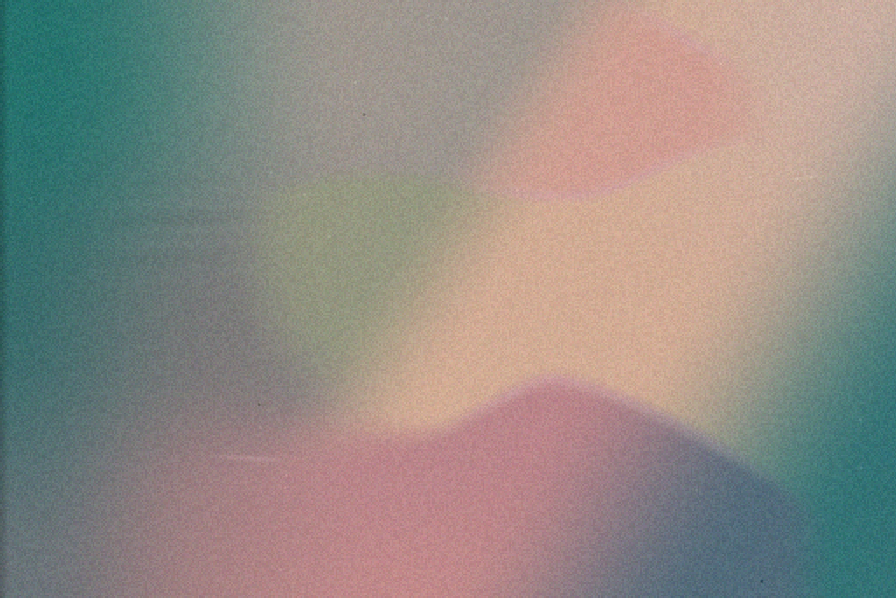
A WebGL 2 fragment shader for this background:

```glsl
#version 300 es
precision highp float;
// Soft analogue colour field: a warm diagonal light band between teal sides,
// crossed by wavy translucent veils with thin lilac rims. Built from layered
// smoothstep masks, sine streaks, cellular dust and hashed film grain.

uniform vec2 u_resolution;
out vec4 fragColor;

const vec3 TEAL = vec3(0.15, 0.45, 0.43);
const vec3 DEEP_TEAL = vec3(0.20, 0.45, 0.46);
const vec3 STONE = vec3(0.62, 0.59, 0.56);
const vec3 SMOKE = vec3(0.47, 0.47, 0.47);
const vec3 MAUVE = vec3(0.57, 0.48, 0.49);
const vec3 MOSS = vec3(0.58, 0.60, 0.49);
const vec3 PEACH = vec3(0.82, 0.67, 0.58);
const vec3 SAND = vec3(0.79, 0.68, 0.63);
const vec3 CORAL = vec3(0.81, 0.61, 0.57);
const vec3 ROSE = vec3(0.73, 0.52, 0.54);
const vec3 SLATE = vec3(0.32, 0.42, 0.48);
const vec3 LILAC = vec3(0.80, 0.62, 0.69);

float hash(vec2 p) {
  vec3 q = fract(p.xyx * vec3(0.1031, 0.1030, 0.0973));
  q += dot(q, q.yzx + 33.33);
  return fract((q.x + q.y) * q.z);
}

// One inside, zero outside, with a soft edge around d = 0
float softMask(float d, float softness) {
  return 1.0 - smoothstep(-softness, softness, d);
}

float glow(float d, float width) {
  return exp(-d * d / (width * width));
}

// Smooth window between two limits
float span(float x, float lo, float hi, float softness) {
  return smoothstep(lo - softness, lo + softness, x) * softMask(x - hi, softness);
}

float upperWave(float x) {
  return 0.69 + 0.018 * cos((x - 0.63) * 10.5) + 0.06 * smoothstep(0.97, 1.27, x);
}

float lowerWave(float x) {
  return 0.275 + 0.09 * smoothstep(0.70, 0.93, x) - 0.7 * pow(max(x - 0.93, 0.0), 1.4);
}

// Sparse round specks, one candidate in each cell
float dust(vec2 p, float scale, float density, float radius) {
  vec2 cell = floor(p * scale);
  vec2 centre = 0.2 + 0.6 * vec2(hash(cell + 7.0), hash(cell + 19.0));
  float d = length(fract(p * scale) - centre);
  return step(1.0 - density, hash(cell)) * softMask(d - radius, radius * 0.6);
}

// Thin horizontal scratches from layered sines
float streaks(vec2 p) {
  float sum = 0.0;
  for (int i = 1; i <= 3; i++) {
    float k = float(i);
    sum += sin(p.y * 95.0 * k + sin(p.x * 7.0 + k) * 0.9 + k * k) / k;
  }
  return sum;
}

vec3 leftField(vec2 p) {
  vec3 top = mix(TEAL, STONE, smoothstep(0.06, 0.60, p.x));
  vec3 middle = mix(vec3(0.21, 0.42, 0.42), SMOKE, smoothstep(-0.02, 0.38, p.x));
  middle = mix(middle, STONE, 0.7 * smoothstep(0.32, 0.66, p.x));
  vec3 low = mix(vec3(0.41, 0.45, 0.47), MAUVE, smoothstep(0.0, 0.36, p.x));
  vec3 col = mix(middle, top, smoothstep(0.44, 0.88, p.y));
  return mix(low, col, smoothstep(0.02, 0.50, p.y));
}

void main() {
  vec2 p = gl_FragCoord.xy / u_resolution.y;
  float diagonal = dot(p, vec2(0.84, -0.543));
  float upper = p.y - upperWave(p.x);
  float lower = p.y - lowerWave(p.x);
  float band = smoothstep(0.22, 0.43, diagonal);

  // Left haze, with a faint moss pool under the upper wave
  vec3 col = leftField(p);
  float pool = length((p - vec2(0.69, 0.58)) / vec2(0.25, 0.25)) - 1.0;
  col = mix(col, MOSS, 0.75 * softMask(pool, 0.30) * softMask(upper, 0.022));

  // Warm diagonal band, dissolving into teal on the right
  vec3 warm = mix(PEACH, SAND, smoothstep(0.95, 1.45, p.x) * smoothstep(0.3, 0.9, p.y));
  col = mix(col, warm, band * smoothstep(-0.14, 0.03, lower));
  col = mix(col, DEEP_TEAL, smoothstep(0.68, 1.12, diagonal));

  // Coral veil above the upper wave
  float crest = p.y - 0.985 + 0.55 * (p.x - 1.055);
  float veil = softMask(-upper, 0.018) * softMask(crest, 0.03) * softMask(p.x - 1.24, 0.08);
  col = mix(col, CORAL, veil * band * 0.9);
  col = mix(col, LILAC, 0.34 * glow(upper, 0.010) * span(p.x, 0.82, 1.17, 0.10));
  col = mix(col, LILAC, 0.34 * glow(crest, 0.011) * span(p.x, 1.07, 1.21, 0.06));

  // Rose hill, warmer near the floor and cooling to slate along the diagonal
  vec3 rose = ROSE + vec3(0.03, 0.02, 0.0) * softMask(p.y - 0.1, 0.15);
  vec3 hill = mix(rose, SLATE, smoothstep(0.60, 1.0, diagonal));
  float hillEdge = mix(0.10, 0.026, smoothstep(0.35, 0.80, p.x));
  float hillMask = softMask(lower, hillEdge) * smoothstep(0.08, 0.68, p.x);
  col = mix(col, hill, hillMask * softMask(p.x - 1.35, 0.06));
  vec3 rim = mix(LILAC, vec3(0.58, 0.56, 0.62), smoothstep(0.95, 1.25, p.x));
  col = mix(col, rim, 0.34 * glow(lower, 0.011) * span(p.x, 0.78, 1.26, 0.09));

  // Horizontal scratches on the left and a dark outer edge
  float scratchArea = span(p.x, 0.20, 0.41, 0.14) * glow(p.y - 0.63, 0.07);
  col += 0.012 * streaks(p) * scratchArea;
  col += 0.05 * glow(p.y - 0.235 + 0.06 * (p.x - 0.40), 0.004) * span(p.x, 0.37, 0.46, 0.03);
  col *= 1.0 - 0.18 * softMask(p.x - 0.008, 0.010);

  // Dust and film grain, sized relative to the canvas
  col += 0.07 * dust(p, 26.0, 0.03, 0.06);
  col -= 0.14 * dust(p + 3.7, 17.0, 0.005, 0.04);
  vec2 grainCell = floor(p * 342.0);
  vec3 tint = vec3(hash(grainCell), hash(grainCell + 41.0), hash(grainCell + 83.0)) - 0.5;
  col += 0.055 * (hash(grainCell + 127.0) - 0.5) + 0.045 * tint;

  fragColor = vec4(clamp(col, 0.0, 1.0), 1.0);
}
```
